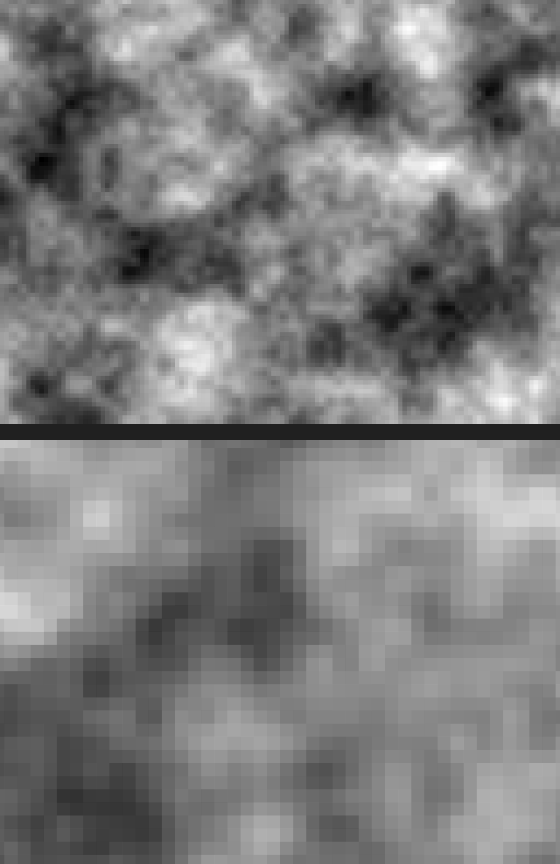
Top, the full canvas; bottom, a detail of the centre.
Write a WebGL 2 fragment shader that draws this texture.

```glsl
#version 300 es
precision highp float;
// Soft grey cloud noise drawn on a coarse grid of square blocks.
// Four octaves of smooth value noise, each shifted against the last,
// are summed around a middle grey and sampled once per block.

#define BLOCKS_ACROSS 128.0  // blocks along the canvas width
#define CLOUD_SIZE 17.0      // cell of the largest octave, in blocks
#define OCTAVES 4
#define PERSISTENCE 0.65     // strength of each octave relative to the last
#define MEAN_GREY 0.487
#define CONTRAST 0.58
#define SEED vec2(17.3, 41.7)

uniform vec2 u_resolution;
out vec4 fragColor;

float hash(vec2 cell) {
    vec3 h = fract(vec3(cell.xyx) * 0.1031);
    h += dot(h, h.yzx + 33.33);
    return fract((h.x + h.y) * h.z);
}

float valueNoise(vec2 p) {
    vec2 cell = floor(p);
    vec2 t = fract(p);
    t = t * t * (3.0 - 2.0 * t);
    float low = mix(hash(cell), hash(cell + vec2(1, 0)), t.x);
    float high = mix(hash(cell + vec2(0, 1)), hash(cell + vec2(1, 1)), t.x);
    return mix(low, high, t.y);
}

// Signed sum of octaves, centred on zero
float clouds(vec2 p) {
    float sum = 0.0;
    float strength = 1.0;
    for (int i = 0; i < OCTAVES; i++) {
        sum += strength * (valueNoise(p) - 0.5);
        strength *= PERSISTENCE;
        p = 2.0 * p + SEED;
    }
    return sum;
}

// Moves a point to its block centre, with a one-pixel ramp at block edges
vec2 snapToBlock(vec2 p, float pixel) {
    vec2 edge = floor(p + 0.5);
    return edge - 0.5 + clamp((p - edge) / pixel + 0.5, 0.0, 1.0);
}

void main() {
    float pixel = BLOCKS_ACROSS / u_resolution.x;
    vec2 block = snapToBlock(gl_FragCoord.xy * pixel, pixel);
    float grey = MEAN_GREY + CONTRAST * clouds(block / CLOUD_SIZE + SEED);
    fragColor = vec4(vec3(clamp(grey, 0.0, 1.0)), 1.0);
}
```
